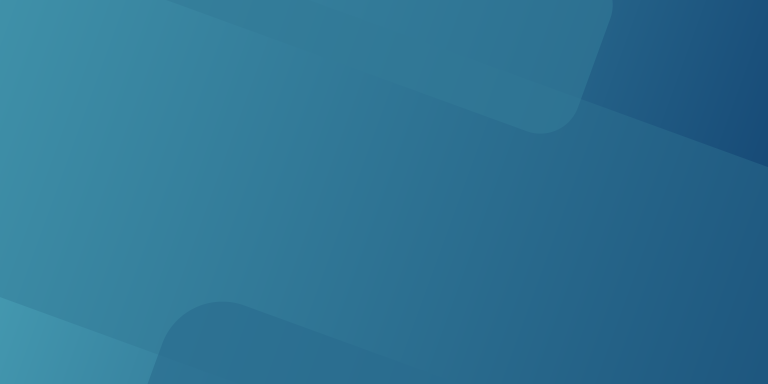
A WebGL 1 fragment shader for this background:

```glsl
precision mediump float;
// Teal-to-navy diagonal gradient under a translucent band and two rounded cards.
// Everything shares one tilted frame: x runs along the band, y across it,
// measured in canvas heights from the top left corner.

uniform vec2 u_resolution;

#define TILT 0.349
#define GRADIENT_LENGTH 2.22
#define BAND_OPACITY 0.40
#define UPPER_OPACITY 0.60
#define LOWER_OPACITY 0.62

const vec3 TEAL = vec3(0.290, 0.639, 0.718);
const vec3 NAVY = vec3(0.071, 0.259, 0.443);
const vec3 BAND_BLUE = vec3(0.184, 0.459, 0.576);
const vec3 UPPER_BLUE = vec3(0.196, 0.478, 0.592);
const vec3 LOWER_BLUE = vec3(0.161, 0.420, 0.557);

// Signed distance to a rounded box given by two opposite corners.
float roundedBox(vec2 p, vec2 low, vec2 high, float radius) {
  vec2 q = abs(p - 0.5 * (low + high)) - 0.5 * (high - low) + radius;
  return length(max(q, 0.0)) + min(max(q.x, q.y), 0.0) - radius;
}

// Antialiased coverage, about one pixel wide.
float coverage(float dist) {
  return clamp(0.5 - dist * u_resolution.y, 0.0, 1.0);
}

void main() {
  // Tilted frame, y pointing down
  vec2 p = vec2(gl_FragCoord.x, u_resolution.y - gl_FragCoord.y) / u_resolution.y;
  float c = cos(TILT);
  float s = sin(TILT);
  vec2 t = vec2(c * p.x + s * p.y, c * p.y - s * p.x);

  // Base gradient along the band
  vec3 color = mix(TEAL, NAVY, clamp(t.x / GRADIENT_LENGTH, 0.0, 1.0));

  // Wide diagonal band
  float band = abs(t.y - 0.226) - 0.501;
  color = mix(color, BAND_BLUE, BAND_OPACITY * coverage(band));

  // Upper card, running off the top left
  float upper = roundedBox(t, vec2(-1.0, -0.602), vec2(1.510, -0.148), 0.104);
  color = mix(color, UPPER_BLUE, UPPER_OPACITY * coverage(upper));

  // Lower card, running off the bottom right
  float lower = roundedBox(t, vec2(0.703, 0.530), vec2(3.5, 2.0), 0.167);
  color = mix(color, LOWER_BLUE, LOWER_OPACITY * coverage(lower));

  gl_FragColor = vec4(color, 1.0);
}
```
